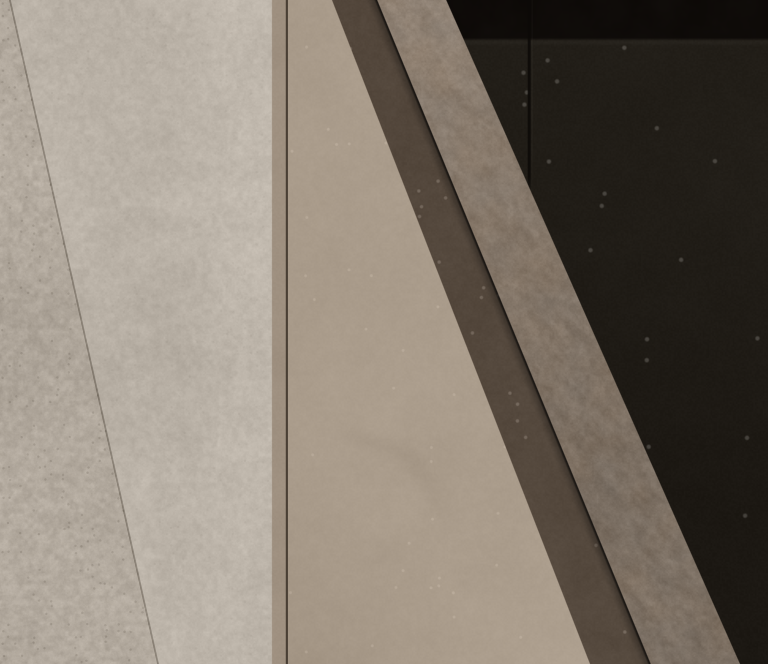
Reproduce this texture procedurally as a WebGL 2 fragment shader.

```glsl
#version 300 es
precision highp float;
// Stone wall panels cut by a slanted rail, with a dark recess on the right.
// Straight edges are signed distances painted from left to right; layered
// value noise adds clouds, veins, pits and grain to each material.
uniform vec2 u_resolution;
out vec4 fragColor;

float hash(vec2 p) {
  vec3 q = fract(vec3(p.xyx) * 0.1031);
  q += dot(q, q.yzx + 33.33);
  return fract((q.x + q.y) * q.z);
}

float noise(vec2 p) {
  vec2 i = floor(p), f = fract(p);
  f = f * f * (3.0 - 2.0 * f);
  return mix(mix(hash(i), hash(i + vec2(1, 0)), f.x),
             mix(hash(i + vec2(0, 1)), hash(i + vec2(1, 1)), f.x), f.y);
}

// Layered noise, centred on zero
float fbm(vec2 p) {
  float sum = 0.0, amp = 0.5;
  for (int i = 0; i < 5; i++) {
    sum += amp * (noise(p) - 0.5);
    p = mat2(1.6, 1.2, -1.2, 1.6) * p + 7.3;
    amp *= 0.5;
  }
  return sum;
}

// Signed distance to a line given by its x at the bottom and top; right is positive
float slant(vec2 p, float bottom, float top) {
  return (p.x - mix(bottom, top, p.y)) / length(vec2(1.0, top - bottom));
}

// Sparse round flecks, at most one in each cell
float flecks(vec2 p, float scale, float share) {
  vec2 cell = floor(p * scale);
  vec2 centre = 0.3 + 0.4 * vec2(hash(cell + 11.0), hash(cell + 47.0));
  float dot_ = 1.0 - smoothstep(0.08, 0.3, length(fract(p * scale) - centre));
  return dot_ * step(1.0 - share, hash(cell + 83.0));
}

void main() {
  vec2 p = gl_FragCoord.xy / u_resolution.y;
  float aa = 0.8 / u_resolution.y;
  float cloud = fbm(p * 4.0 + 3.0);
  float mottle = fbm(p * 24.0);
  float grain = fbm(p * 130.0);
  float fine = noise(p * 420.0) - 0.5;

  // Pale stone, warmer and rougher left of the slanted seam
  float seam = slant(p, 0.238, 0.015);
  float side = smoothstep(-aa, aa, seam);
  vec3 pale = mix(vec3(0.69, 0.655, 0.61), vec3(0.722, 0.69, 0.647), side);
  pale += 0.025 * smoothstep(0.2, 0.41, p.x) * smoothstep(0.0, 0.6, p.y);
  pale += 0.06 * cloud + 0.04 * mottle + mix(0.12, 0.07, side) * grain + 0.02 * fine;
  float vein = abs(fbm(p * vec2(5.0, 3.5) + 0.6 * cloud + 20.0));
  pale += 0.014 * (1.0 - smoothstep(0.0, 0.035, vein)) * side;
  pale -= 0.07 * flecks(p, 110.0, 0.12) * mix(1.0, 0.3, side);
  pale -= vec3(0.17) * (1.0 - smoothstep(0.0005, 0.0022, abs(seam)));
  vec3 col = pale;

  // Smooth beige panel with a narrow left border and a dark joint
  vec3 beige = mix(vec3(0.655, 0.6, 0.535), vec3(0.675, 0.62, 0.555), smoothstep(0.43, 0.75, p.x));
  beige -= 0.025 * smoothstep(0.35, 0.0, p.y) * smoothstep(0.75, 0.43, p.x);
  beige += 0.045 * cloud + 0.018 * mottle + 0.02 * grain + 0.012 * fine;
  float arc = abs(length(p - vec2(0.49, 0.19)) - 0.17 + 0.06 * cloud);
  beige -= 0.018 * (1.0 - smoothstep(0.0, 0.022, arc)) * smoothstep(0.5, 0.56, p.x) * smoothstep(0.2, 0.28, p.y);
  beige += 0.05 * flecks(p, 90.0, 0.012);
  vec3 border = vec3(0.62, 0.563, 0.5) + 0.03 * mottle + 0.015 * fine;
  beige = mix(border, beige, smoothstep(0.43, 0.434, p.x));
  float joint = abs(p.x - 0.432);
  beige = mix(beige, vec3(0.25, 0.21, 0.17), 0.9 * (1.0 - smoothstep(0.0007, 0.0026, joint)));
  col = mix(col, beige, smoothstep(-aa, aa, p.x - 0.4096));

  // Shaded brown face of the rail, darkening towards its inner edge
  float faceEdge = slant(p, 0.8886, 0.5);
  float railEdge = slant(p, 0.98, 0.568);
  vec3 brown = mix(vec3(0.335, 0.288, 0.244), vec3(0.32, 0.272, 0.228), p.y);
  brown += 0.03 * mottle + 0.025 * grain + 0.015 * fine + 0.12 * flecks(p, 75.0, 0.03);
  brown *= 1.0 - 0.3 * smoothstep(-0.018, 0.0, railEdge);
  brown *= 1.0 - 0.55 * smoothstep(-0.005, -0.001, railEdge);
  col = mix(col, brown, smoothstep(-aa, aa, faceEdge));

  // Stone front of the rail with short diagonal streaks
  vec3 stone = mix(vec3(0.475, 0.425, 0.375), vec3(0.55, 0.495, 0.44), smoothstep(0.1, 1.0, p.y));
  float streak = fbm(vec2(p.x + p.y, (p.y - p.x) * 0.45) * 55.0);
  stone += 0.07 * cloud + 0.09 * streak + 0.07 * grain + 0.025 * fine;
  stone += vec3(0.02, 0.0, -0.02) * mottle;
  col = mix(col, stone, smoothstep(-aa, aa, railEdge));

  // Dark recess with a deeper strip along the top and a hanging joint
  vec3 recess = mix(vec3(0.105, 0.09, 0.07), vec3(0.13, 0.115, 0.092), smoothstep(0.1, 0.85, p.y));
  recess += 0.02 * cloud + 0.012 * mottle + 0.015 * fine;
  recess += 0.16 * flecks(p, 60.0, 0.018);
  float strip = smoothstep(0.938, 0.944, p.y);
  recess = mix(recess, vec3(0.055, 0.042, 0.032) + 0.025 * mottle, strip);
  recess += 0.018 * (1.0 - smoothstep(0.0, 0.006, abs(p.y - 0.936)));
  float hang = 1.0 - smoothstep(0.001, 0.0035, abs(p.x - 0.797));
  recess = mix(recess, vec3(0.045, 0.035, 0.026), 0.85 * hang * smoothstep(0.7, 0.74, p.y));
  recess += 0.02 * (1.0 - smoothstep(0.0, 0.002, abs(p.x - 0.8015))) * smoothstep(0.7, 0.8, p.y);
  col = mix(col, recess, smoothstep(-aa, aa, slant(p, 1.1145, 0.672)));

  fragColor = vec4(clamp(col, 0.0, 1.0), 1.0);
}
```
